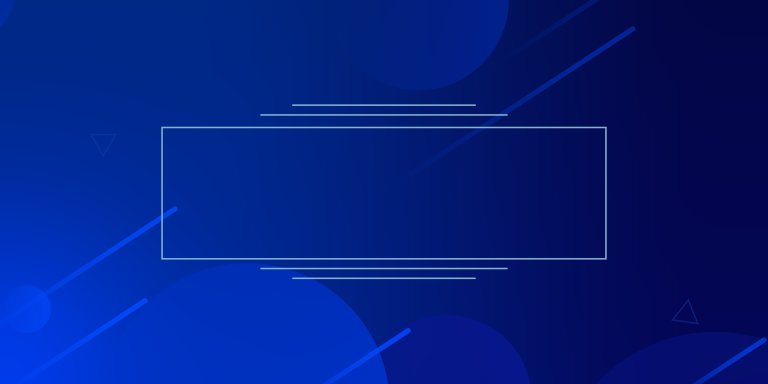
Reproduce this background procedurally as a Shadertoy shader.

```glsl
#define LEFT_BLUE vec3(0.0, 0.155, 0.52)
#define RIGHT_NAVY vec3(0.012, 0.022, 0.27)
#define CORNER_GLOW vec3(0.0, 0.24, 0.95)
#define STREAK_BLUE vec3(0.01, 0.28, 0.98)
#define DISC_BLUE vec3(0.0, 0.20, 0.80)
#define DISC_INDIGO vec3(0.03, 0.09, 0.56)
#define FRAME_COLOR vec3(0.52, 0.70, 0.79)
#define OUTLINE_BLUE vec3(0.10, 0.25, 0.68)
#define FRAME_HALF_WIDTH 0.002
#define STREAK_HALF_WIDTH 0.0065
#define STREAK_DIR normalize(vec2(0.84, 0.55))

// Antialiased fill of a signed distance
float coverage(float d) {
    return clamp(0.5 - d * iResolution.y, 0.0, 1.0);
}

float boxDistance(vec2 p, vec2 halfSize) {
    vec2 q = abs(p) - halfSize;
    return length(max(q, 0.0)) + min(max(q.x, q.y), 0.0);
}

float triangleDistance(vec2 p, float inradius, float angle) {
    float d = -1.0;
    for (int i = 0; i < 3; i++) {
        float a = angle + float(i) * 2.0943951;
        d = max(d, dot(p, vec2(cos(a), sin(a))));
    }
    return d - inradius;
}

// Disc whose opacity rises from fade.x to fade.y along lightDir
void addDisc(inout vec3 col, vec2 p, vec3 disc, vec3 tint, vec2 lightDir, vec2 fade) {
    vec2 q = (p - disc.xy) / disc.z;
    float opacity = mix(fade.x, fade.y, clamp(0.5 + 0.5 * dot(q, lightDir), 0.0, 1.0));
    col = mix(col, tint, opacity * coverage((length(q) - 1.0) * disc.z));
}

// Rounded streak, fading from its upper tip towards its tail
float streak(vec2 p, vec2 tip, float len) {
    vec2 q = tip - p;
    float along = clamp(dot(q, STREAK_DIR), 0.0, len);
    float d = length(q - STREAK_DIR * along) - STREAK_HALF_WIDTH;
    return coverage(d) * (1.0 - smoothstep(0.1, 1.0, along / len));
}

vec3 background(vec2 p) {
    vec3 col = mix(LEFT_BLUE, RIGHT_NAVY, smoothstep(0.5, 1.9, p.x));
    col.b += 0.07 * (1.0 - p.y);
    return mix(col, CORNER_GLOW, 0.9 * exp(-5.0 * dot(p, p)));
}

void mainImage(out vec4 fragColor, in vec2 fragCoord) {
    vec2 p = fragCoord / iResolution.y;
    vec3 col = background(p);

    // Discs along the borders
    addDisc(col, p, vec3(-0.104, 1.03, 0.145), DISC_BLUE, vec2(0.8, -0.6), vec2(0.1, 0.35));
    addDisc(col, p, vec3(1.09, 1.0, 0.235), DISC_BLUE, vec2(1.0, 0.0), vec2(0.0, 0.42));
    addDisc(col, p, vec3(1.862, -0.281, 0.417), DISC_INDIGO, vec2(-0.3, 0.95), vec2(0.3, 0.42));
    addDisc(col, p, vec3(1.164, -0.042, 0.221), DISC_INDIGO, vec2(0.8, 0.6), vec2(0.5, 0.9));
    addDisc(col, p, vec3(0.643, -0.057, 0.372), DISC_BLUE, vec2(0.8, -0.6), vec2(0.45, 1.0));
    addDisc(col, p, vec3(0.070, 0.195, 0.0625), STREAK_BLUE, vec2(1.0, 0.0), vec2(0.1, 0.7));

    // Parallel streaks: tip, length, opacity
    vec4 streaks[6] = vec4[6](
        vec4(0.456, 0.456, 0.75, 0.85), vec4(0.378, 0.217, 0.60, 0.95),
        vec4(1.063, 0.139, 0.45, 0.90), vec4(1.648, 0.925, 0.82, 0.42),
        vec4(1.990, 0.115, 0.40, 0.65), vec4(1.580, 1.020, 0.38, 0.20));
    for (int i = 0; i < 6; i++) {
        vec4 s = streaks[i];
        col = mix(col, STREAK_BLUE, s.w * streak(p, s.xy, s.z));
    }

    // Two faint triangle outlines
    float leftTriangle = triangleDistance(p - vec2(0.269, 0.631), 0.0185, 1.57);
    float rightTriangle = triangleDistance(p - vec2(1.787, 0.181), 0.019, -1.71);
    float outline = min(abs(leftTriangle), abs(rightTriangle)) - 0.0018;
    col = mix(col, OUTLINE_BLUE, 0.45 * coverage(outline));

    // Central frame with mirrored pairs of rules
    float frame = abs(boxDistance(p - vec2(1.0, 0.497), vec2(0.578, 0.171)));
    vec2 mirrored = vec2(p.x - 1.0, abs(p.y - 0.5007));
    for (int i = 0; i < 2; i++) {
        float k = float(i);
        vec2 q = mirrored - vec2(0.0, 0.2 + 0.0255 * k);
        frame = min(frame, boxDistance(q, vec2(0.320 - 0.083 * k, 0.0)));
    }
    col = mix(col, FRAME_COLOR, coverage(frame - FRAME_HALF_WIDTH));

    fragColor = vec4(col, 1.0);
}
```
